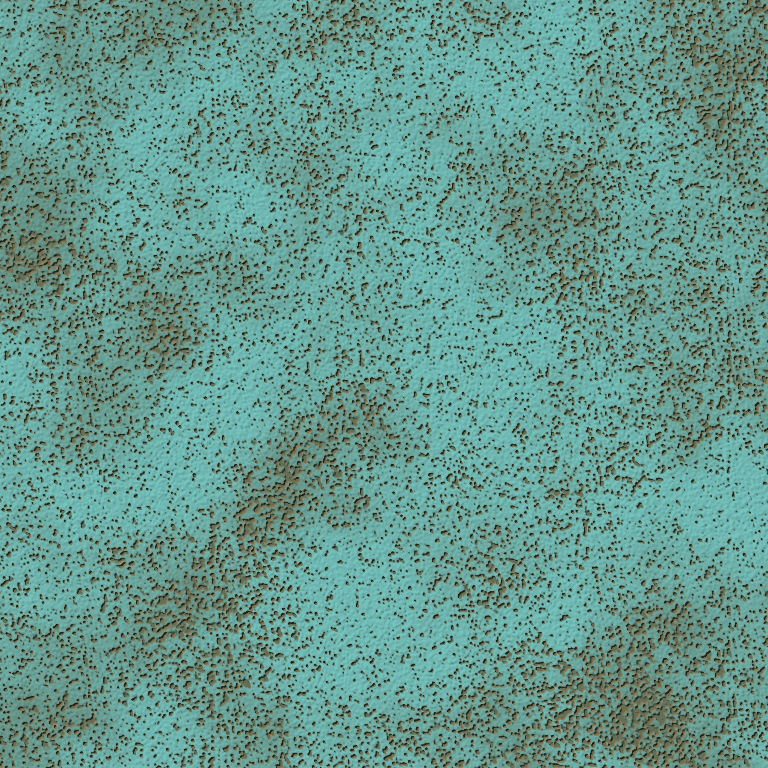
Give the GLSL for this texture, as a three.js fragment shader.

```glsl
// Weathered teal patina: a thin coat of paint worn through in fine pits.
// Cellular splat noise makes both the grain and the broad worn patches;
// the coat is embossed by a light from the upper left.

varying vec2 vUv;

const vec3 PATINA = vec3(0.435, 0.72, 0.70);
const vec3 GRIME  = vec3(0.35, 0.44, 0.37);
const vec3 BARE   = vec3(0.39, 0.43, 0.34);
const vec3 RUST   = vec3(0.62, 0.46, 0.28);
const vec3 SHADOW = vec3(0.10, 0.11, 0.07);

const float GRAIN_SCALE   = 260.0;  // grains across the canvas
const float FINE_GRAIN    = 0.35;   // weight of the second grain layer
const float PATCH_SCALE   = 6.0;    // worn patches across the canvas
const float COAT_MARGIN   = 0.42;   // higher leaves fewer pits
const float PATCH_WEAR    = 0.34;   // how strongly patches add pits
const float EDGE_SOFTNESS = 0.28;
const float GRIME_AMOUNT  = 0.55;
const float SHADOW_DEPTH  = 0.95;
const float RUST_GLINT    = 0.50;
const float RUST_IN_WEAR  = 0.45;   // extra rust inside worn patches
const float RELIEF        = 0.13;   // faint shading of the intact coat
const float LIGHT_STEP    = 0.0012;
const vec2  TO_LIGHT      = vec2(-0.64, 0.768);

vec3 hash3(vec2 cell) {
  vec3 q = fract(cell.xyx * vec3(0.1031, 0.1030, 0.0973));
  q += dot(q, q.yxz + 33.33);
  return fract((q.xxy + q.yzz) * q.zyx);
}

// Cellular noise: one signed soft dot at a random place in every cell.
float splatNoise(vec2 p) {
  vec2 home = floor(p);
  float sum = 0.0;
  for (int y = -1; y <= 1; y++) {
    for (int x = -1; x <= 1; x++) {
      vec2 cell = home + vec2(float(x), float(y));
      vec3 rnd = hash3(cell + 100.0);
      vec2 d = p - cell - rnd.xy;
      float dotShape = max(0.0, 1.0 - dot(d, d));
      sum += (2.0 * rnd.z - 1.0) * dotShape * dotShape * dotShape;
    }
  }
  return sum;
}

float grain(vec2 p) {
  vec2 q = p * GRAIN_SCALE;
  return splatNoise(q) + FINE_GRAIN * splatNoise(q * 0.57 + 17.0);
}

// Broad soft patches in four octaves.
float patches(vec2 p) {
  float sum = 0.0;
  float weight = 1.0;
  vec2 q = p * PATCH_SCALE;
  for (int i = 0; i < 4; i++) {
    sum += weight * splatNoise(q);
    q = mat2(1.6, 1.2, -1.2, 1.6) * q + 9.7;
    weight *= 0.55;
  }
  return sum;
}

// 1 where the coat is whole, 0 in a pit.
float coatHeight(float grainValue, float wear) {
  float level = grainValue + COAT_MARGIN - PATCH_WEAR * wear;
  return smoothstep(-EDGE_SOFTNESS, EDGE_SOFTNESS, level);
}

void main() {
  float wear = patches(vUv + 3.1);
  float smudge = 0.65 * wear + 0.5 * patches(vUv + 7.3);

  // Sample the relief here and on both sides along the light.
  vec2 offset = TO_LIGHT * LIGHT_STEP;
  float grainNear = grain(vUv + offset);
  float grainFar = grain(vUv - offset);
  float coat = coatHeight(grain(vUv), wear);
  float slope = coatHeight(grainFar, wear) - coatHeight(grainNear, wear);

  // Stained coat over bare metal.
  float stain = GRIME_AMOUNT * smoothstep(-0.6, 1.1, smudge);
  vec3 paint = mix(PATINA, GRIME, stain);
  paint *= 1.0 + RELIEF * clamp(grainFar - grainNear, -1.0, 0.5);
  vec3 color = mix(BARE, paint, coat);

  // Rusty glints face the light, dark walls face away.
  float glint = clamp(RUST_GLINT + RUST_IN_WEAR * wear, 0.1, 0.9);
  color = mix(color, RUST, glint * clamp(slope, 0.0, 1.0));
  color = mix(color, SHADOW, clamp(-slope * SHADOW_DEPTH, 0.0, 0.95));

  gl_FragColor = vec4(color, 1.0);
}
```
